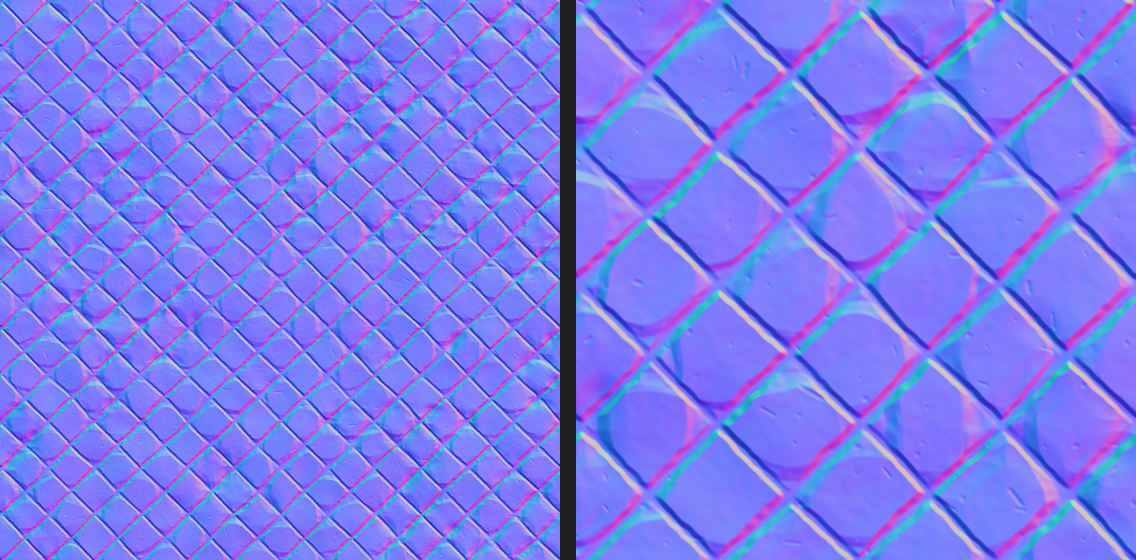
Left: the whole. Right: its middle third, enlarged.
Write a WebGL 2 fragment shader that draws this texture map.

```glsl
#version 300 es
precision highp float;
// Tangent-space normal map of worn diamond paving, 12 by 12 lattice repeats.
// A wrapping height field (grooves, curved chips, crumpled rims, grain) is
// built in cell units, then its slope is encoded as a normal, green up.
uniform vec2 u_resolution;
out vec4 fragColor;

float hash(vec2 p) {
    vec3 q = fract(p.xyx * vec3(0.1031, 0.1030, 0.0973));
    q += dot(q, q.yzx + 33.33);
    return fract((q.x + q.y) * q.z);
}

// Value noise that wraps after a whole number of cells
float noise(vec2 p, float freq) {
    p *= freq;
    vec2 i = floor(p), f = fract(p);
    f = f * f * (3.0 - 2.0 * f);
    vec2 a = mod(i, freq), b = mod(i + 1.0, freq);
    return mix(mix(hash(a), hash(vec2(b.x, a.y)), f.x),
               mix(hash(vec2(a.x, b.y)), hash(b), f.x), f.y);
}

// Short random scratches and pits, one per cell of a fine grid
float scratches(vec2 p, float freq) {
    vec2 id = mod(floor(p * freq), freq);
    vec2 q = fract(p * freq) - 0.5;
    q += 0.3 * (vec2(hash(id + 7.0), hash(id + 19.0)) - 0.5);
    float angle = 6.283 * hash(id + 41.0);
    vec2 dir = vec2(cos(angle), sin(angle));
    float halfLength = 0.25 * pow(hash(id + 67.0), 3.0);
    q -= dir * clamp(dot(q, dir), -halfLength, halfLength);
    float present = step(0.7, hash(id + 83.0));
    return present * (1.0 - smoothstep(0.0, 0.07, length(q)));
}

// Depth worn off one stone by curved chips, mostly along the rising grooves
float chipDepth(vec2 q, vec2 id, float ragged) {
    float depth = 0.0;
    for (int k = 0; k < 6; k++) {
        vec2 seed = id + 31.0 * float(k + 1);
        float turn = 2.3 * hash(seed) - 1.15;
        vec2 dir = vec2(sin(turn), cos(turn)) * (k % 2 == 0 ? 1.0 : -1.0);
        float bulge = 0.25 + 1.2 * hash(seed + 5.0);
        float reach = length(q + dir * bulge) - bulge;
        float limit = 0.33 + 0.36 * hash(seed + 11.0);
        float slope = 0.25 + 0.4 * hash(seed + 17.0);
        depth = max(depth, slope * (reach + 0.12 * ragged - limit));
    }
    return depth;
}

float height(vec2 p) {
    float coarse = noise(p, 24.0);
    float medium = noise(p, 64.0);
    float grain = noise(p, 160.0);

    // Diagonal lattice with slightly wavering lines
    vec2 w = p + 0.004 * (vec2(noise(p + 0.37, 18.0), noise(p + 0.71, 18.0)) - 0.5);
    vec2 lattice = 12.0 * vec2(w.x + w.y, w.x - w.y);
    vec2 cell = floor(lattice);
    vec2 id = mod(vec2(cell.x + cell.y, cell.x - cell.y), 24.0);
    vec2 q = lattice - cell - 0.5;
    vec2 edge = 0.5 - abs(q);

    // Stone top: tilt, chips and roughness on the broken faces
    vec2 tilt = vec2(hash(id + 3.0), hash(id + 13.0)) - 0.5;
    float chip = chipDepth(q, id, coarse + 0.6 * medium - 0.8);
    float broken = smoothstep(0.0, 0.03, chip);
    float top = 0.07 + 0.035 * noise(p + 0.43, 30.0) + 0.08 * dot(q, tilt);
    top = max(top - chip, 0.022);
    top += broken * (0.022 * (grain - 0.5) + 0.04 * (medium - 0.5));

    // Groove walls: crisp on falling lines, wider and ragged on rising ones
    edge -= vec2(0.022, 0.035) * grain;
    float falling = smoothstep(0.0, 0.055, edge.x);
    float rising = smoothstep(0.0, 0.045 + 0.06 * noise(p + 0.19, 36.0), edge.y);
    float h = top * falling * rising;

    // Crumpled facets that spill over the rims of neighbouring stones
    float rim = 1.0 - smoothstep(0.05, 0.32, min(edge.x + 0.06, edge.y));
    float patchy = smoothstep(0.42, 0.72, noise(p + 0.11, 14.0));
    float fold = abs(noise(p + 0.53, 27.0) - 0.5) + 0.4 * abs(noise(p + 0.83, 52.0) - 0.5);
    h -= (0.16 * rim + 0.035) * patchy * fold;

    // Surface wear across the whole slab
    h += 0.1 * noise(p + 0.61, 13.0) + 0.03 * coarse + 0.007 * medium;
    h -= 0.009 * scratches(p, 53.0) + 0.012 * scratches(p + 0.29, 31.0);
    return h + 0.004 * grain + 0.0025 * noise(p, 256.0);
}

void main() {
    vec2 p = gl_FragCoord.xy / u_resolution + vec2(-0.002, 0.003);
    // Central differences; one canvas spans 12 * sqrt(2) cells
    vec2 e = vec2(0.001, 0.0);
    vec2 slope = vec2(height(p + e.xy) - height(p - e.xy),
                      height(p + e.yx) - height(p - e.yx)) / (2.0 * e.x * 16.97);
    vec3 normal = normalize(vec3(-slope * vec2(1.1, 0.85), 1.0));
    fragColor = vec4(0.5 + 0.49 * normal - vec3(0.01, 0.01, 0.0), 1.0);
}
```
